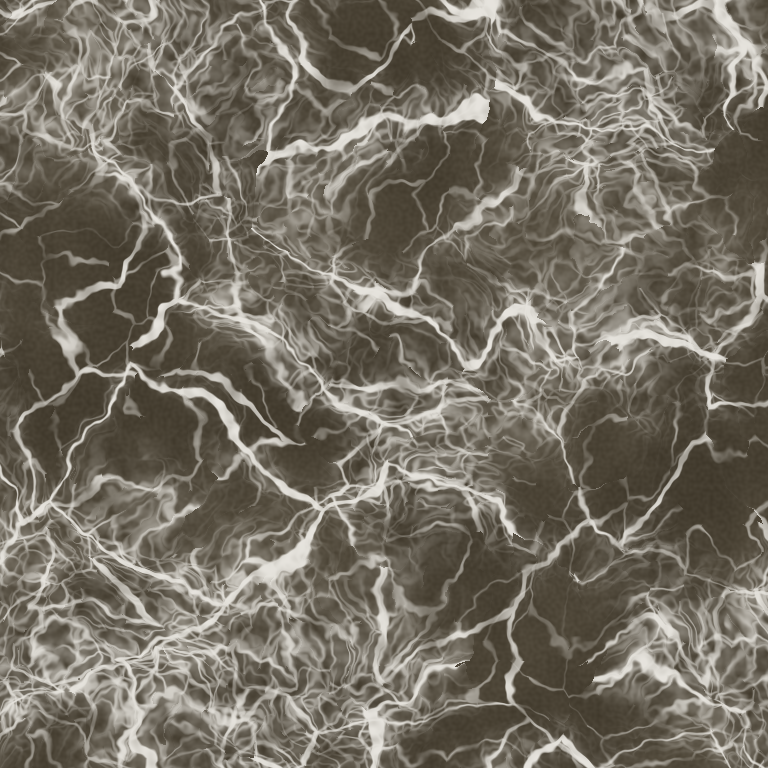
This texture is drawn by a WebGL 1 fragment shader. Its source:

```glsl
precision highp float;
// Dark brown marble crossed by a branching net of pale, jagged calcite veins.
uniform vec2 u_resolution;

const vec3 DARK_STONE = vec3(0.262, 0.234, 0.182);
const vec3 WARM_STONE = vec3(0.315, 0.285, 0.228);
const vec3 CALCITE = vec3(0.90, 0.89, 0.865);

vec2 hash2(vec2 p) {
  vec3 q = fract(p.xyx * vec3(0.1031, 0.1030, 0.0973));
  q += dot(q, q.yzx + 33.33);
  return fract((q.xx + q.yz) * q.zy);
}

float cornerSlope(vec2 cell, vec2 offset) {
  float angle = 6.2832 * hash2(cell).x;
  return dot(vec2(cos(angle), sin(angle)), offset);
}

// Gradient noise, roughly -0.7 to 0.7
float noise(vec2 p) {
  vec2 i = floor(p);
  vec2 f = p - i;
  vec2 u = f * f * f * (f * (f * 6.0 - 15.0) + 10.0);
  vec2 e = vec2(1.0, 0.0);
  float low = mix(cornerSlope(i, f), cornerSlope(i + e, f - e), u.x);
  float high = mix(cornerSlope(i + e.yx, f - e.yx), cornerSlope(i + 1.0, f - 1.0), u.x);
  return mix(low, high, u.y);
}

// Displacement that turns straight cracks into jagged ones
vec2 crackWarp(vec2 p) {
  vec2 shift = vec2(0.0);
  float frequency = 5.0;
  float size = 0.065;
  for (int i = 0; i < 4; i++) {
    vec2 q = p * frequency;
    shift += size * vec2(noise(q + 17.0), noise(q + 71.0));
    frequency *= 2.5;
    size *= 0.42;
  }
  return shift;
}

// Cracks between scattered cells: x = vein coverage, y = wide halo.
// Each crack has its own width; a share of them (1 - keep) stays closed.
vec2 veins(vec2 p, float scale, float width, float keep, float soft) {
  vec2 q = p * scale;
  vec2 home = floor(q);
  vec2 nearCell = home;
  vec2 nearest = vec2(9.0);
  for (int y = -1; y <= 1; y++) {
    for (int x = -1; x <= 1; x++) {
      vec2 cell = home + vec2(float(x), float(y));
      vec2 r = cell + hash2(cell) - q;
      if (dot(r, r) < dot(nearest, nearest)) {
        nearest = r;
        nearCell = cell;
      }
    }
  }
  vec2 result = vec2(0.0);
  for (int y = -2; y <= 2; y++) {
    for (int x = -2; x <= 2; x++) {
      vec2 cell = nearCell + vec2(float(x), float(y));
      vec2 r = cell + hash2(cell) - q;
      vec2 across = r - nearest;
      if (dot(across, across) > 0.0001) {
        float edge = dot(0.5 * (nearest + r), normalize(across)) / scale;
        float strength = (hash2(nearCell + cell + 211.0).x - 1.0 + keep) / keep;
        float open = smoothstep(0.0, 0.15, strength);
        float halfWidth = width * (0.25 + 0.75 * strength * strength);
        float core = 1.0 - smoothstep(halfWidth - 0.4 * soft, halfWidth + soft, edge);
        result = max(result, open * vec2(core, exp(-edge / 0.024)));
      }
    }
  }
  return result;
}

// Curling thread along the zero line of a noise field
float filament(vec2 p, float scale, float width) {
  return 1.0 - smoothstep(0.0, width, abs(noise(p * scale)));
}

float screen(float a, float b) {
  return 1.0 - (1.0 - a) * (1.0 - b);
}

void main() {
  float side = min(u_resolution.x, u_resolution.y);
  vec2 p = gl_FragCoord.xy / side;
  float soft = max(0.0028, 1.2 / side);
  vec2 w = p + crackWarp(p);
  float swell = smoothstep(-0.25, 0.5, noise(p * 7.0 + 5.0));
  float rough = noise(p * 65.0);
  float patchy = noise(p * 24.0 + 9.0);

  // Vein sizes, from trunks down to filigree
  vec2 trunk = veins(w + 3.1, 4.6, 0.003 + 0.014 * swell + 0.003 * rough, 0.5, soft);
  vec2 branch = veins(w + 7.7, 8.5, 0.0035 + 0.004 * swell + 0.002 * rough, 0.62, soft);
  float thread = veins(w + 0.4 * crackWarp(p + 4.0) + 13.3, 16.0, 0.0026, 0.6, soft).x;
  float filigree = veins(w + 21.9, 34.0, 0.0024, 0.65, soft).x;
  float curls = max(filament(w + 2.0, 19.0, 0.10), filament(w + 6.0, 37.0, 0.16));

  // Shattered zones gather around the larger veins
  float cloud = noise(p * 3.2 + 31.0) + 0.5 * noise(w * 8.0 + 47.0);
  float density = smoothstep(0.05, 0.95, 0.5 * trunk.y + 0.28 * branch.y + 0.9 * cloud + 0.2);

  float light = trunk.x * (0.92 + 0.25 * rough);
  light = screen(light, branch.x * clamp(0.72 + 0.6 * patchy, 0.3, 0.95));
  light = screen(light, thread * clamp(0.36 + 0.35 * density + 0.5 * patchy, 0.08, 0.8));
  light = screen(light, filigree * density * 0.6);
  light = screen(light, curls * density * clamp(0.5 + 0.6 * patchy, 0.1, 0.8));
  light = screen(light, density * clamp(0.22 + 0.3 * rough + 0.25 * patchy, 0.0, 0.5));

  // Stone body with fine grain
  float tone = smoothstep(-0.5, 0.6, noise(p * 5.0 + 60.0) + 0.4 * patchy);
  vec3 stone = mix(DARK_STONE, WARM_STONE, tone) + 0.035 * noise(p * 170.0);
  gl_FragColor = vec4(mix(stone, CALCITE, clamp(light, 0.0, 1.0)), 1.0);
}
```
